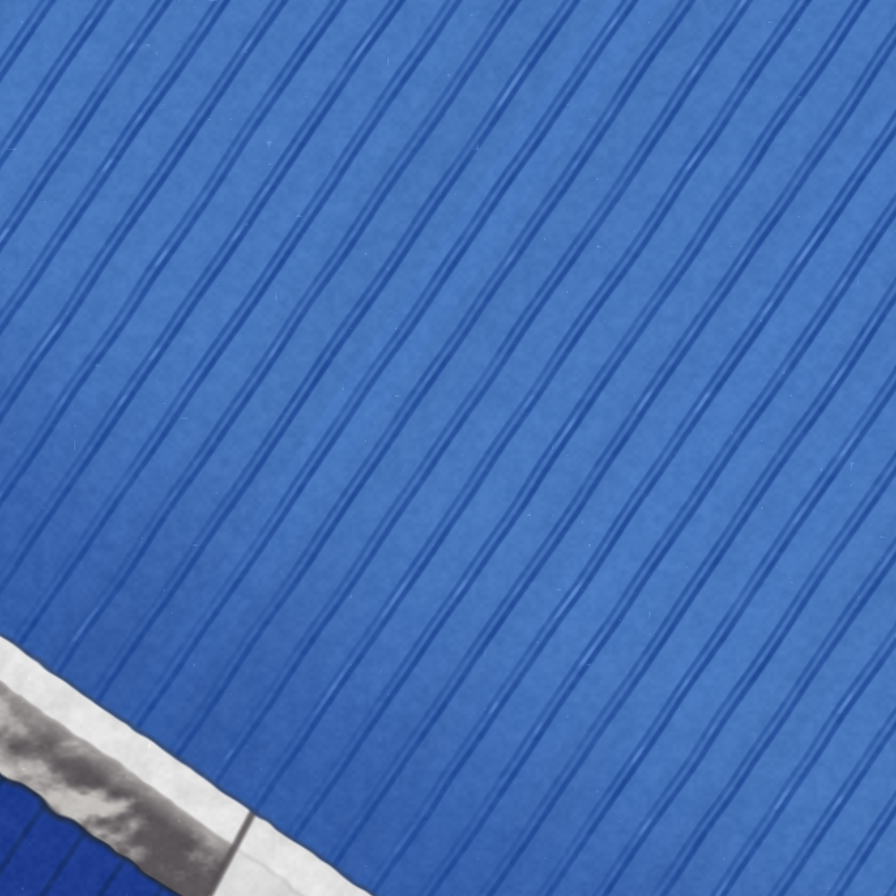
This texture is drawn by a WebGL 1 fragment shader. Its source:

```glsl
precision highp float;
// Blue ribbed metal roof with slanting double seams and a weathered white gutter in the lower left corner.
uniform vec2 u_resolution;

const vec3 SHEET_LIGHT = vec3(0.285, 0.470, 0.745);
const vec3 SHEET_DEEP = vec3(0.205, 0.365, 0.655);
const vec3 SEAM_BLUE = vec3(0.125, 0.285, 0.590);
const vec3 LOWER_BLUE = vec3(0.120, 0.235, 0.560);
const vec3 SHADOW = vec3(0.230, 0.300, 0.440);
const vec3 GUTTER_WHITE = vec3(0.890, 0.890, 0.890);
const vec3 GUTTER_GREY = vec3(0.580, 0.560, 0.560);
const vec3 GUTTER_DARK = vec3(0.330, 0.310, 0.325);

const vec2 RIBS = vec2(15.4, 10.5); // ribs across and down
const float LIP_DEPTH = 0.053;
const float GUTTER_DEPTH = 0.150;

float hash(vec2 p) {
    return fract(sin(dot(p, vec2(127.1, 311.7))) * 43758.5453);
}

float noise(vec2 p) {
    vec2 i = floor(p);
    vec2 f = fract(p);
    f = f * f * (3.0 - 2.0 * f);
    return mix(mix(hash(i), hash(i + vec2(1.0, 0.0)), f.x),
               mix(hash(i + vec2(0.0, 1.0)), hash(i + vec2(1.0, 1.0)), f.x), f.y);
}

float fbm(vec2 p) {
    float sum = 0.0;
    float gain = 0.5;
    for (int i = 0; i < 4; i++) {
        sum += gain * noise(p);
        p = p * 2.03 + 7.1;
        gain *= 0.5;
    }
    return sum / 0.9375;
}

// Soft line repeating once per rib, centred on the given phase
float seam(float rib, float phase, float halfWidth) {
    float dist = abs(fract(rib - phase + 0.5) - 0.5);
    return 1.0 - smoothstep(0.2 * halfWidth, halfWidth, dist);
}

float band(float value, float halfWidth, float soft) {
    return 1.0 - smoothstep(halfWidth - soft, halfWidth + soft, abs(value));
}

// Painted sheet: depth is negative above the gutter
vec3 roofColor(vec2 p, float rib, float depth) {
    float deep = smoothstep(-0.52, 0.02, depth);
    vec3 color = mix(SHEET_LIGHT, SHEET_DEEP, deep);
    float ribId = floor(rib + 0.5);
    color *= 0.985 + 0.03 * hash(vec2(ribId, 3.0));

    // Main seam, its fainter twin and the fold between them
    float wear = noise(vec2(ribId * 9.7, p.y * 24.0));
    float fold = band(fract(rib + 0.6) - 0.5, 0.09, 0.04);
    float twin = seam(rib, -0.19, 0.075) * mix(0.55, 0.25, deep);
    float main = seam(rib, 0.0, 0.095) * 0.88;
    color = mix(color, SHEET_DEEP, 0.22 * fold);
    color = mix(color, SEAM_BLUE, twin * (0.65 + 0.6 * wear));
    color = mix(color, SEAM_BLUE, main * (0.75 + 0.3 * wear));

    // Scuffed highlights on the fold
    float scuff = smoothstep(0.73, 0.92, noise(vec2(ribId * 5.3, p.y * 38.0)));
    color += 0.07 * scuff * seam(rib, -0.1, 0.07);
    return color;
}

// Gutter: bright lip, stained face and one slanting joint
vec3 gutterColor(vec2 p, float depth, float soft) {
    float joint = p.x + 0.53 * p.y - 0.763;
    float beyond = smoothstep(-soft, soft, joint);
    float stain = fbm(p * vec2(22.0, 30.0));
    float toward = smoothstep(0.0, 0.22, p.x);
    float dirt = smoothstep(0.28, 0.72, stain + 0.40 * toward - 0.14);
    vec3 face = mix(vec3(0.76, 0.75, 0.74), GUTTER_GREY, smoothstep(0.25, 0.6, stain));
    face = mix(face, GUTTER_DARK, 0.9 * dirt * smoothstep(0.05, 0.085, depth));
    face = mix(face, GUTTER_WHITE * (0.90 + 0.1 * stain), beyond);

    vec3 lip = GUTTER_WHITE * (0.94 + 0.11 * fbm(p * 45.0));
    float edge = depth - LIP_DEPTH + 0.006 * (stain - 0.5);
    vec3 color = mix(lip, face, smoothstep(-0.004, 0.004, edge));
    color = mix(color, GUTTER_GREY, 0.6 * band(edge, 0.003, 0.003) * (1.0 - 0.7 * beyond));
    return mix(color, GUTTER_DARK, 0.85 * band(joint, 0.0045, 0.0035));
}

void main() {
    vec2 p = gl_FragCoord.xy / u_resolution;
    p.y = 1.0 - p.y; // measured down from the top edge
    float soft = max(0.0025, 1.0 / u_resolution.y);

    float wobble = 0.06 * (noise(p * 14.0) - 0.5);
    float rib = dot(p, RIBS) + 0.1 + wobble;
    float depth = p.y - 0.71 - 0.70 * p.x + 0.004 * (noise(p * 60.0) - 0.5);

    // Upper roof, contact shadow, gutter, then the sheet beneath
    vec3 color = roofColor(p, rib, depth);
    color = mix(color, SHADOW, 0.8 * band(depth + 0.002, 0.004, 0.003));
    color = mix(color, gutterColor(p, depth, soft), smoothstep(-soft, soft, depth));
    vec3 lower = mix(LOWER_BLUE, SEAM_BLUE * 0.65, 0.6 * seam(rib, 0.3, 0.10));
    float under = depth - GUTTER_DEPTH + 0.012 * (noise(p * 35.0) - 0.5);
    lower = mix(lower, SHADOW * 0.6, 1.0 - smoothstep(0.0, 0.012, under));
    color = mix(color, lower, smoothstep(-soft, soft, under));

    // Fine grain and a few pale specks
    float grain = noise(p * 210.0) + noise(p * 95.0) - 1.0;
    float speck = smoothstep(0.955, 1.0, noise(p * 120.0 + 31.0));
    color += 0.028 * grain + 0.09 * speck;
    gl_FragColor = vec4(clamp(color, 0.0, 1.0), 1.0);
}
```
